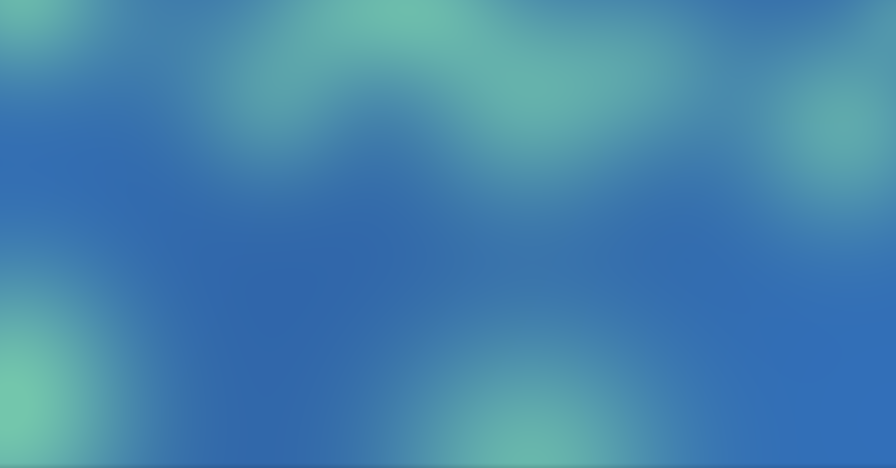
Reproduce this background procedurally as a Shadertoy shader.

```glsl
// Soft mint-green glows drifting over a deep blue gradient.

#define ASPECT 1.91
#define DEEP_BLUE vec3(0.185, 0.395, 0.665)
#define BRIGHT_BLUE vec3(0.195, 0.435, 0.725)
#define MINT vec3(0.45, 0.775, 0.675)
#define EDGE_WIDTH 0.012
#define EDGE_SHADE 0.10

const int GLOW_COUNT = 12;

// Each glow: centre x, centre y, radius, strength (canvas heights)
const vec4 GLOWS[GLOW_COUNT] = vec4[](
    vec4(0.04, 1.02, 0.19, 0.85),
    vec4(0.35, 0.94, 0.20, 0.18),
    vec4(0.58, 0.78, 0.18, 0.48),
    vec4(0.71, 0.99, 0.18, 0.50),
    vec4(0.91, 1.00, 0.18, 0.60),
    vec4(1.12, 0.79, 0.23, 0.70),
    vec4(1.39, 0.86, 0.19, 0.42),
    vec4(1.80, 0.73, 0.22, 0.70),
    vec4(1.94, 0.98, 0.12, 0.35),
    vec4(0.01, 0.09, 0.27, 0.92),
    vec4(0.05, 0.29, 0.20, 0.25),
    vec4(1.13, 0.00, 0.29, 0.85)
);

// Gaussian falloff around a centre
float glow(vec2 p, vec2 centre, float radius) {
    vec2 d = (p - centre) / radius;
    return exp(-dot(d, d));
}

// Sum of all glows at a point
float glowField(vec2 p) {
    float total = 0.0;
    for (int i = 0; i < GLOW_COUNT; i++) {
        vec4 g = GLOWS[i];
        total += g.w * glow(p, g.xy, g.z);
    }
    return clamp(total, 0.0, 1.0);
}

void mainImage(out vec4 fragColor, in vec2 fragCoord) {
    vec2 uv = fragCoord / iResolution.xy;
    vec2 p = uv * vec2(ASPECT, 1.0);

    // Blue base, brighter towards the lower right and the left side
    float brightness = glow(p, vec2(1.91, 0.10), 0.55)
                     + 0.6 * glow(p, vec2(0.0, 0.60), 0.35);
    vec3 base = mix(DEEP_BLUE, BRIGHT_BLUE, clamp(brightness, 0.0, 1.0));

    // Mint glows
    vec3 color = mix(base, MINT, glowField(p));

    // Faint shade along the bottom edge
    color *= 1.0 - EDGE_SHADE * (1.0 - smoothstep(0.0, EDGE_WIDTH, p.y));

    fragColor = vec4(color, 1.0);
}
```
